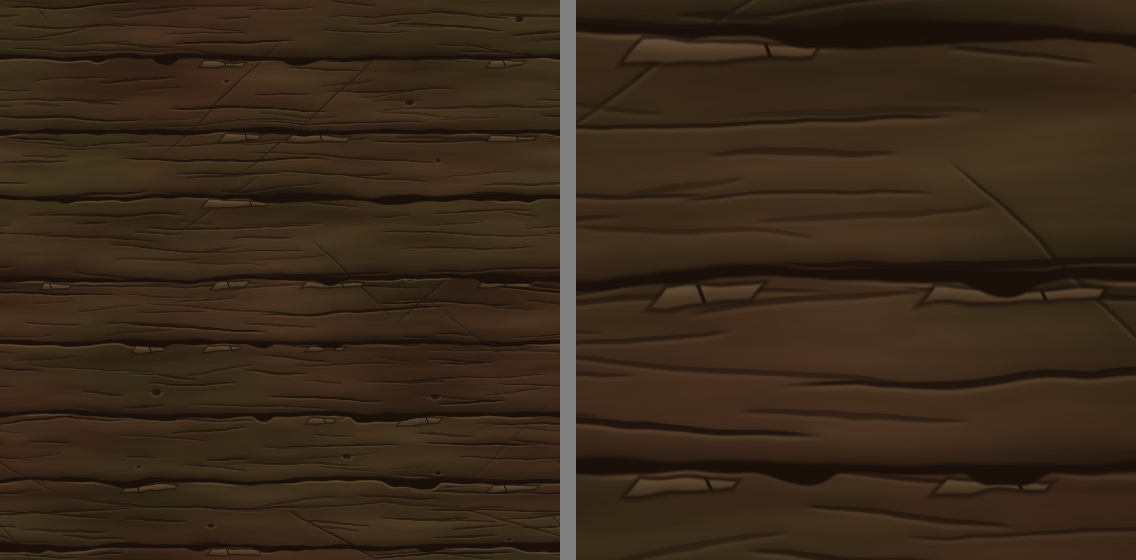
Left: the whole. Right: its middle third, enlarged.
Write a three.js fragment shader that draws this texture.

```glsl
// Eight dark weathered planks with ragged seams, grain cracks, pale chips and knots.
varying vec2 vUv;

const float PLANKS = 8.0;
const vec4 SEAMS_LOW = vec4(0.023, 0.141, 0.260, 0.388);
const vec4 SEAMS_HIGH = vec4(0.503, 0.648, 0.766, 0.896);
const vec3 GAP = vec3(0.10, 0.058, 0.034);
const vec3 SHADE = vec3(0.18, 0.125, 0.078);
const vec3 LIT = vec3(0.29, 0.218, 0.143);
const vec3 PALE = vec3(0.42, 0.33, 0.235);
const vec3 RUST = vec3(1.07, 0.96, 0.98);
const vec3 MOSS = vec3(0.95, 1.03, 0.90);
const float SOFT = 0.0014;        // edge smoothing
const float CRACK_WIDTH = 0.0013;
const float GAP_WIDTH = 0.0032;
const float NOTCH_DEPTH = 0.009;
const float CHIP_CELLS = 6.0;
const float CHIP_CHANCE = 0.38;
const vec2 KNOT_GRID = vec2(6.0, 9.0);
const float KNOT_CHANCE = 0.24;

float hash(vec2 p) {
  vec3 q = fract(p.xyx * 0.1031);
  q += dot(q, q.yzx + 33.33);
  return fract((q.x + q.y) * q.z);
}

// Value noise that wraps after the given number of cells
float noise(vec2 p, vec2 period) {
  vec2 f = fract(p), s = period * 1.7;
  f = f * f * (3.0 - 2.0 * f);
  vec2 a = mod(floor(p), period) + s, b = mod(floor(p) + 1.0, period) + s;
  return mix(mix(hash(a), hash(vec2(b.x, a.y)), f.x),
             mix(hash(vec2(a.x, b.y)), hash(b), f.x), f.y);
}

float fbm(vec2 p, vec2 freq) {
  float sum = 0.0, amp = 0.533;
  for (int i = 0; i < 4; i++) {
    sum += amp * noise(p * freq, freq);
    freq *= 2.0;
    amp *= 0.5;
  }
  return sum;
}

float rowNoise(float x, float freq, float row) {
  return noise(vec2(x * freq, row), vec2(freq, 97.0));
}

float seamY(float i) {
  float k = mod(i, PLANKS);
  vec4 group = k < 3.5 ? SEAMS_LOW : SEAMS_HIGH;
  vec4 pick = step(abs(vec4(0.0, 1.0, 2.0, 3.0) - mod(k, 4.0)), vec4(0.5));
  return dot(group, pick) + floor(i / PLANKS);
}

// Scattered tapering cracks: x = dark line, y = lit lower lip, z = soft shadow above
vec3 cracks(vec2 p, vec2 grid, float seed, float slant, float chance) {
  vec3 ink = vec3(0.0);
  for (int j = -1; j <= 1; j++) for (int i = -1; i <= 1; i++) {
    vec2 cell = floor(p * grid) + vec2(float(i), float(j));
    vec2 id = mod(cell, grid) + seed;
    if (hash(id) > chance) continue;
    vec2 center = cell + 0.15 + 0.7 * vec2(hash(id + 17.3), hash(id + 29.1));
    vec2 d = p - center / grid;
    float reach = mix(0.25, 0.8, hash(id + 41.7)) / grid.x;
    float taper = max(0.0, 1.0 - d.x * d.x / (reach * reach));
    float y = d.y - slant * (hash(id + 53.9) - 0.5) * d.x;
    float w = CRACK_WIDTH * taper * mix(0.3, 1.3, hash(id + 67.1));
    float ends = smoothstep(0.0, 0.4, taper) * mix(0.5, 1.0, hash(id + 71.3));
    float lip = (y + w + 0.0022) / 0.0015;
    float shadow = smoothstep(-SOFT, SOFT, y) * exp(-max(y, 0.0) / 0.005);
    ink = max(ink, ends * vec3(1.0 - smoothstep(w, w + SOFT, abs(y)), exp(-lip * lip), shadow));
  }
  return ink;
}

void main() {
  vec2 p = vUv + vec2(0.0, 0.016 * (fbm(vUv, vec2(9.0, 14.0)) - 0.5));

  // Plank containing this point
  vec2 edge = vec2(0.0);
  float id = 0.0;
  for (int i = -1; i <= 8; i++) {
    float s = seamY(float(i));
    if (s <= p.y) { edge = vec2(s, seamY(float(i) + 1.0)); id = mod(float(i), PLANKS); }
  }
  float up = p.y - edge.x, down = edge.y - p.y, top = mod(id + 1.0, PLANKS);

  // Brushed grain, blotches and tint
  float tone = 0.5 * fbm(p, vec2(4.0, 44.0)) + 0.5 * fbm(p, vec2(4.0, 14.0));
  tone += 0.06 * (hash(vec2(id, 5.0)) - 0.5);
  vec3 color = mix(SHADE, LIT, clamp((tone - 0.5) * 1.9 + 0.53, 0.0, 1.0));
  color *= mix(RUST, MOSS, smoothstep(0.3, 0.7, fbm(vUv, vec2(3.0, 6.0))));
  color *= mix(0.72, 1.0, smoothstep(0.0, 0.026, up));

  // Long grain cracks, fine ones and a few diagonal splits
  vec3 ink = cracks(p, vec2(4.0, 30.0), 3.0, 0.12, 0.55);
  ink = max(ink, 0.7 * cracks(p, vec2(9.0, 46.0), 101.0, 0.2, 0.35));
  ink = max(ink, 0.8 * cracks(p, vec2(7.0, 9.0), 211.0, 2.2, 0.2));
  color *= 1.0 - 0.25 * ink.z;
  color = mix(color, PALE, 0.32 * ink.y);
  color = mix(color, GAP, 0.85 * ink.x);

  // Knots with a lit rim
  vec2 knotCell = floor(p * KNOT_GRID), knotId = mod(knotCell, KNOT_GRID) + 307.0;
  vec2 k = p - (knotCell + 0.25 + 0.5 * vec2(hash(knotId + 7.0), hash(knotId + 13.0))) / KNOT_GRID;
  float size = mix(0.003, 0.008, hash(knotId + 19.0));
  float ring = length(k * vec2(0.75, 1.2)) - size;
  float knot = step(hash(knotId), KNOT_CHANCE);
  color = mix(color, PALE, 0.35 * knot * exp(-pow(ring / 0.002, 2.0)) * step(k.y, 0.0));
  color = mix(color, GAP, 0.7 * knot * (1.0 - smoothstep(-0.003, 0.0, ring)));

  // Ragged seam with a broken highlight below
  float notch = smoothstep(0.62, 0.95, rowNoise(vUv.x, 17.0, top + 11.0));
  float gapDown = GAP_WIDTH * mix(0.6, 1.4, rowNoise(vUv.x, 40.0, top)) + NOTCH_DEPTH * notch;
  float gapUp = GAP_WIDTH * mix(0.5, 1.6, rowNoise(vUv.x, 23.0, id + 31.0));
  float rim = (down - gapDown - 0.002) / 0.0016;
  color = mix(color, PALE, 0.55 * exp(-rim * rim) * smoothstep(0.4, 0.8, rowNoise(vUv.x, 13.0, top + 51.0)));

  // Pale broken slivers under the seams
  vec2 chipId = vec2(floor(vUv.x * CHIP_CELLS), top + 401.0);
  float jitter = 0.04 * (hash(chipId + 3.0) - 0.5);
  vec2 c = vec2((fract(vUv.x * CHIP_CELLS) - 0.5) / CHIP_CELLS - jitter, down - 0.0115);
  vec2 extent = vec2(mix(0.018, 0.055, hash(chipId + 9.0)), mix(0.004, 0.0075, hash(chipId + 15.0)));
  float bevel = extent.y * (1.0 - 0.5 * smoothstep(-extent.x, extent.x, c.x));
  float ragged = 0.003 * (noise(vUv * 60.0, vec2(60.0)) - 0.5);
  float chip = max(abs(c.x + 0.8 * c.y) - extent.x, abs(c.y) - bevel) + ragged;
  float split = abs(c.x - 0.4 * c.y - extent.x * (hash(chipId + 21.0) - 0.5));
  float present = step(hash(chipId), CHIP_CHANCE);
  color = mix(color, GAP, 0.75 * present * (1.0 - smoothstep(0.0, 0.005, chip)));
  vec3 chipColor = mix(PALE, LIT, smoothstep(-0.004, 0.006, c.y + 0.004 * tone));
  chipColor = mix(GAP, chipColor, smoothstep(0.0004, 0.0004 + SOFT, split));
  color = mix(color, chipColor, 0.85 * present * (1.0 - smoothstep(-SOFT, SOFT, chip)));

  float gap = max(1.0 - smoothstep(gapDown - SOFT, gapDown + SOFT, down),
                  1.0 - smoothstep(gapUp - SOFT, gapUp + 0.003, up));
  gl_FragColor = vec4(mix(color, GAP, gap), 1.0);
}
```
